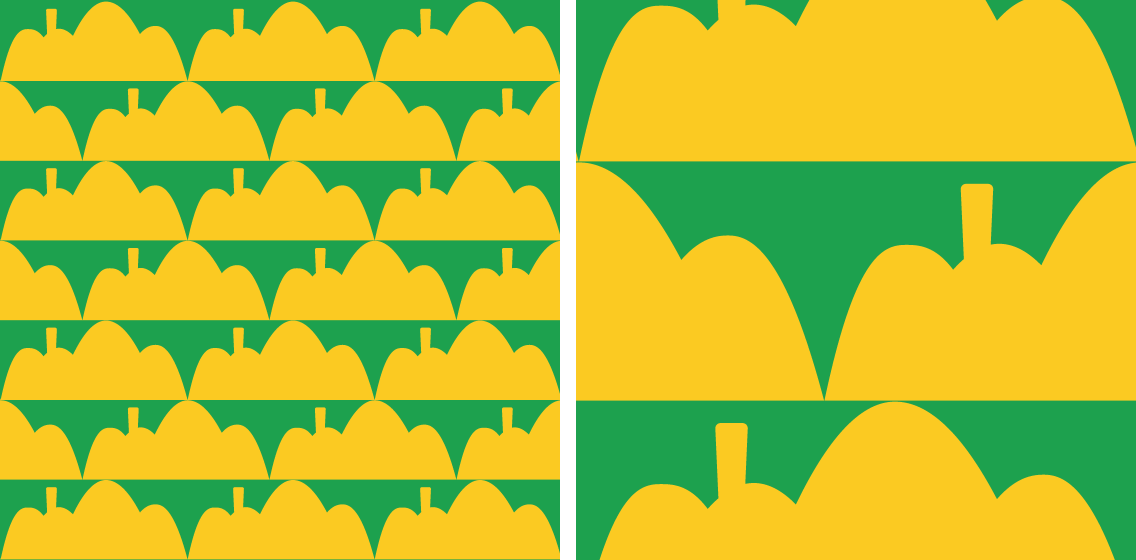
Left, the full canvas; right, a detail of the centre.
A WebGL 1 fragment shader for this pattern:

```glsl
precision highp float;
// Staggered rows of flat lobed mounds with a small stem, yellow on green.

uniform vec2 u_resolution;

#define UNITS 768.0              // design units along the canvas height
#define PITCH vec2(256.5, 109.35) // size of one repeat
#define ORIGIN vec2(0.8, 0.5)    // lower left corner of the first repeat
#define ROW_SHIFT 112.2          // sideways shift of odd rows
#define LAST_ROW 6.0
#define SEAM 0.35                // thin gap below each row
#define STEM_TOP 99.4
#define STEM_ROUND 2.5
#define YELLOW vec3(0.984, 0.792, 0.133)
#define GREEN vec3(0.114, 0.631, 0.306)
#define SAMPLES 5                // antialiasing samples per axis

// Height of one lobe; widths are its reach to the left and right at height 0.
float lobe(float x, float center, float height, vec2 widths, float power) {
  float dx = x - center;
  float reach = dx < 0.0 ? widths.x : widths.y;
  return height * (1.0 - pow(abs(dx) / reach, power));
}

// Upper outline of the mound, as the union of four lobes.
float moundHeight(float x) {
  float left = lobe(x, 37.6, 71.5, vec2(37.6, 44.5), 2.5);
  float inner = lobe(x, 80.0, 72.0, vec2(52.0), 2.0);
  float peak = lobe(x, 144.5, 109.2, vec2(69.0, 73.0), 2.0);
  float right = lobe(x, 212.5, 75.8, vec2(51.0, 44.0), 2.2);
  return max(max(left, inner), max(peak, right));
}

// Stem that widens upward and has rounded top corners.
bool insideStem(vec2 p) {
  float halfWidth = mix(6.0, 7.5, (p.y - 65.0) / 34.0);
  vec2 corner = vec2(abs(p.x - 69.8) - halfWidth, p.y - STEM_TOP) + STEM_ROUND;
  return length(max(corner, 0.0)) < STEM_ROUND;
}

// 1 on the mounds, 0 on the ground.
float pattern(vec2 p) {
  p -= ORIGIN;
  float row = clamp(floor(p.y / PITCH.y), 0.0, LAST_ROW);
  p.x = mod(p.x - ROW_SHIFT * mod(row, 2.0), PITCH.x);
  p.y -= row * PITCH.y;
  bool inside = p.y < moundHeight(p.x) || insideStem(p);
  return inside && p.y > SEAM ? 1.0 : 0.0;
}

void main() {
  // Average a grid of samples inside the pixel.
  float coverage = 0.0;
  for (int j = 0; j < SAMPLES; j++) {
    for (int i = 0; i < SAMPLES; i++) {
      vec2 jitter = (vec2(float(i), float(j)) + 0.5) / float(SAMPLES) - 0.5;
      coverage += pattern((gl_FragCoord.xy + jitter) / u_resolution.y * UNITS);
    }
  }
  coverage /= float(SAMPLES * SAMPLES);
  gl_FragColor = vec4(mix(GREEN, YELLOW, coverage), 1.0);
}
```
